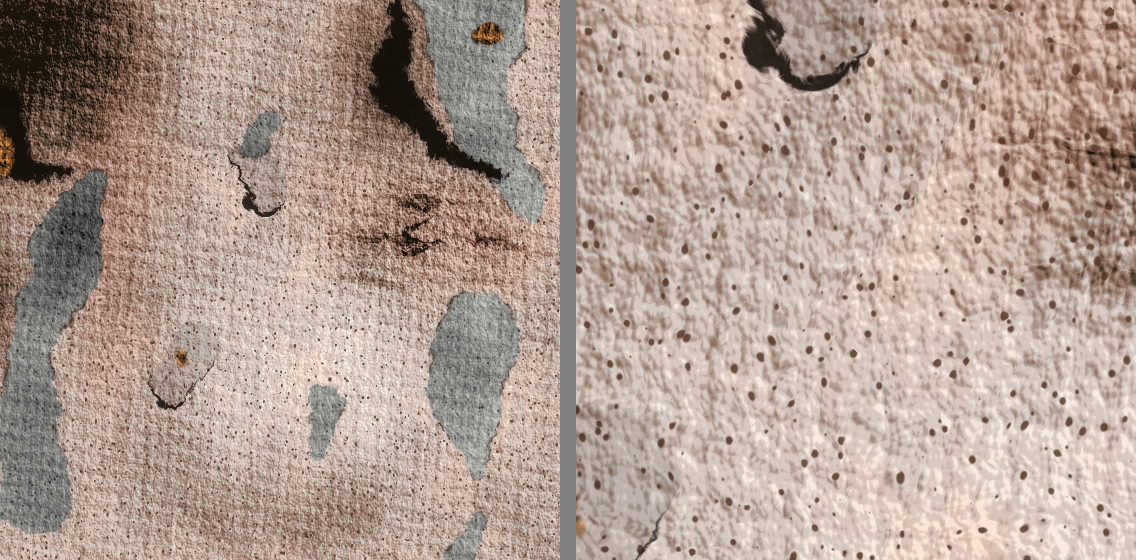
Left, the full canvas; right, a detail of the centre.
Write a three.js fragment shader that draws this texture.

```glsl
varying vec2 vUv;

vec2 hash2(vec2 p) {
  return fract(sin(vec2(dot(p, vec2(127.1, 311.7)), dot(p, vec2(269.5, 183.3)))) * 43758.55);
}
// Cellular noise: distance to the nearest point, and its random id
vec2 cells(vec2 p) {
  vec2 nearest = vec2(9.0, 0.0);
  for (int i = 0; i < 9; i++) {
    vec2 cell = floor(p) + vec2(mod(float(i), 3.0), floor(float(i) / 3.0 + 0.01)) - 1.0;
    vec2 rnd = hash2(cell);
    float d = length(cell + rnd - p);
    if (d < nearest.x) nearest = vec2(d, fract(rnd.x * 7.0 + rnd.y * 13.0));
  }
  return nearest;
}
// Layered, rotated and bent sines
float waves(vec2 p) {
  float sum = 0.0, amp = 0.5;
  for (int i = 0; i < 5; i++) {
    p = mat2(0.8, -0.6, 0.6, 0.8) * p + 0.7 * sin(p.yx * 1.3 + float(i));
    sum += amp * sin(p.x) * cos(p.y + 1.0);
    p *= 1.9;
    amp *= 0.6;
  }
  return sum;
}
float capsule(vec2 p, vec2 a, vec2 b, float ra, float rb) {
  float h = clamp(dot(p - a, b - a) / dot(b - a, b - a), 0.0, 1.0);
  return length(p - mix(a, b, h)) - mix(ra, rb, h);
}
float fill(float d, float soft) { return 1.0 - smoothstep(-soft, soft, d); }
float glow(vec2 p, vec2 center, vec2 radius) {
  vec2 q = (p - center) / radius;
  return exp(-dot(q, q));
}
float greyPatches(vec2 p) {
  float d = capsule(p, vec2(0.84, 1.02), vec2(0.845, 0.85), 0.105, 0.065);
  d = min(d, capsule(p, vec2(0.845, 0.85), vec2(0.87, 0.74), 0.065, 0.045));
  d = min(d, capsule(p, vec2(0.89, 0.72), vec2(0.935, 0.655), 0.03, 0.042));
  d = min(d, capsule(p, vec2(0.85, 0.4), vec2(0.83, 0.28), 0.07, 0.062));
  d = min(d, capsule(p, vec2(0.83, 0.28), vec2(0.85, 0.16), 0.062, 0.014));
  d = min(d, capsule(p, vec2(0.165, 0.69), vec2(0.12, 0.55), 0.015, 0.065));
  d = min(d, capsule(p, vec2(0.12, 0.55), vec2(0.06, 0.38), 0.065, 0.035));
  d = min(d, capsule(p, vec2(0.05, 0.38), vec2(0.06, 0.11), 0.035, 0.065));
  d = min(d, capsule(p, vec2(0.455, 0.735), vec2(0.485, 0.79), 0.022, 0.016));
  d = min(d, capsule(p, vec2(0.58, 0.28), vec2(0.572, 0.19), 0.03, 0.014));
  return min(d, capsule(p, vec2(0.82, 0.0), vec2(0.85, 0.08), 0.03, 0.01));
}
float raisedFlakes(vec2 p) {
  float d = capsule(p, vec2(0.48, 0.66), vec2(0.45, 0.72), 0.033, 0.03);
  return min(d, capsule(p, vec2(0.3, 0.315), vec2(0.36, 0.39), 0.034, 0.04));
}
float deepShadow(vec2 p) {
  float d = capsule(p, vec2(0.71, 1.02), vec2(0.7, 0.84), 0.008, 0.036);
  d = min(d, capsule(p, vec2(0.7, 0.84), vec2(0.79, 0.73), 0.036, 0.016));
  d = min(d, capsule(p, vec2(0.79, 0.73), vec2(0.89, 0.68), 0.018, 0.012));
  d = min(d, capsule(p, vec2(0.05, 0.7), vec2(0.12, 0.69), 0.02, 0.006));
  return min(d, capsule(p, vec2(0.0, 0.82), vec2(0.025, 0.72), 0.035, 0.035));
}
float relief(vec2 p) {
  return 0.7 * cells(p * vec2(230.0, 170.0)).x + 0.8 * cells(p * vec2(105.0, 65.0)).x;
}
vec3 barkRamp(float t) {
  vec3 c = mix(vec3(0.1, 0.075, 0.04), vec3(0.35, 0.27, 0.22), smoothstep(0.04, 0.28, t));
  c = mix(c, vec3(0.57, 0.45, 0.39), smoothstep(0.26, 0.46, t));
  c = mix(c, vec3(0.7, 0.63, 0.59), smoothstep(0.44, 0.64, t));
  c = mix(c, vec3(0.84, 0.79, 0.76), smoothstep(0.62, 0.8, t));
  return mix(c, vec3(0.97, 0.93, 0.89), smoothstep(0.84, 1.05, t));
}

void main() {
  vec2 p = vUv;
  float blotch = waves(p * 13.0);
  vec2 bent = p + 0.016 * vec2(waves(p * 24.0 + 3.0), waves(p * 24.0 + 9.0));
  bent += 0.004 * vec2(waves(p * 110.0), waves(p * 110.0 + 5.0));
  vec2 grain = p + 0.008 * vec2(blotch, waves(p * 15.0 + 5.0));
  float bump = relief(grain + vec2(0.0015, 0.002)) - relief(grain);
  float fine = waves(grain * vec2(240.0, 150.0));
  // Broad light and shade over the trunk
  float corner = glow(bent, vec2(0.03, 0.95), vec2(0.2, 0.22));
  float hollow = glow(bent, vec2(0.76, 0.58), vec2(0.17, 0.1));
  float ruddy = glow(p, vec2(0.2, 0.6), vec2(0.09, 0.35));
  float tone = 0.68 + 0.2 * glow(p, vec2(0.58, 0.36), vec2(0.24, 0.22));
  tone -= 0.68 * corner + 0.23 * hollow + 0.13 * ruddy;
  tone -= 0.34 * glow(bent, vec2(0.68, 0.88), vec2(0.1, 0.17));
  tone -= 0.14 * glow(p, vec2(0.52, 0.07), vec2(0.2, 0.09));
  tone -= 0.25 * glow(bent, vec2(0.0, 0.47), vec2(0.04, 0.15));
  float rough = 1.0 + 0.5 * hollow + 0.4 * corner;
  tone += 0.11 * blotch + 0.09 * waves(grain * vec2(120.0, 9.0)) + rough * (0.19 * fine + 0.4 * bump);
  tone -= 0.5 * (hollow + 0.4 * corner) * smoothstep(0.1, 0.5, waves(bent * vec2(22.0, 60.0)));
  float redness = smoothstep(-0.5, 1.2, blotch + ruddy + hollow);
  vec3 color = barkRamp(tone) * mix(vec3(1.0), vec3(1.03, 0.95, 0.92), redness);
  // Small dark pits of varied size
  vec2 pit = cells(grain * vec2(110.0, 90.0));
  float size = 0.34 * smoothstep(0.5, 1.0, pit.y);
  float pitMask = 1.0 - smoothstep(size - 0.08, size + 0.08, pit.x + 0.1);
  color = mix(color, vec3(0.3, 0.18, 0.12), 0.8 * pitMask);
  // Smooth grey patches with a broken dark rim
  float edge = greyPatches(bent);
  float grey = 0.55 + 0.14 * blotch + 0.15 * fine + 0.26 * bump - 0.2 * pitMask;
  grey -= 0.25 * glow(p, vec2(0.16, 0.6), vec2(0.09, 0.13));
  color = mix(color, grey * vec3(1.0, 1.0, 0.975), fill(edge, 0.0015));
  float rim = exp(-abs(edge - 0.001) / 0.002) * smoothstep(-0.1, 0.3, waves(p * 40.0));
  color = mix(color, vec3(0.18, 0.13, 0.08), 0.8 * rim);
  // Crescents under raised flakes, deep shadows, ochre scars
  float flake = fill(raisedFlakes(bent), 0.0015);
  float crescent = fill(raisedFlakes(bent + vec2(0.003, 0.006)), 0.0015) * (1.0 - flake);
  color = mix(color * (1.0 - 0.12 * flake), vec3(0.1, 0.07, 0.05), 0.9 * crescent);
  color = mix(color, vec3(0.07, 0.05, 0.03), 0.95 * fill(deepShadow(bent) - 0.012 * fine, 0.005));
  float scar = glow(bent, vec2(0.87, 0.945), vec2(0.028)) + glow(bent, vec2(0.005, 0.73), vec2(0.018, 0.05));
  scar += 0.6 * glow(bent, vec2(0.325, 0.36), vec2(0.02, 0.025));
  color = mix(color, vec3(0.55, 0.35, 0.18) * (0.8 + 0.9 * fine + bump), smoothstep(0.35, 0.6, scar));
  gl_FragColor = vec4(clamp(color, 0.0, 1.0), 1.0);
}
```
